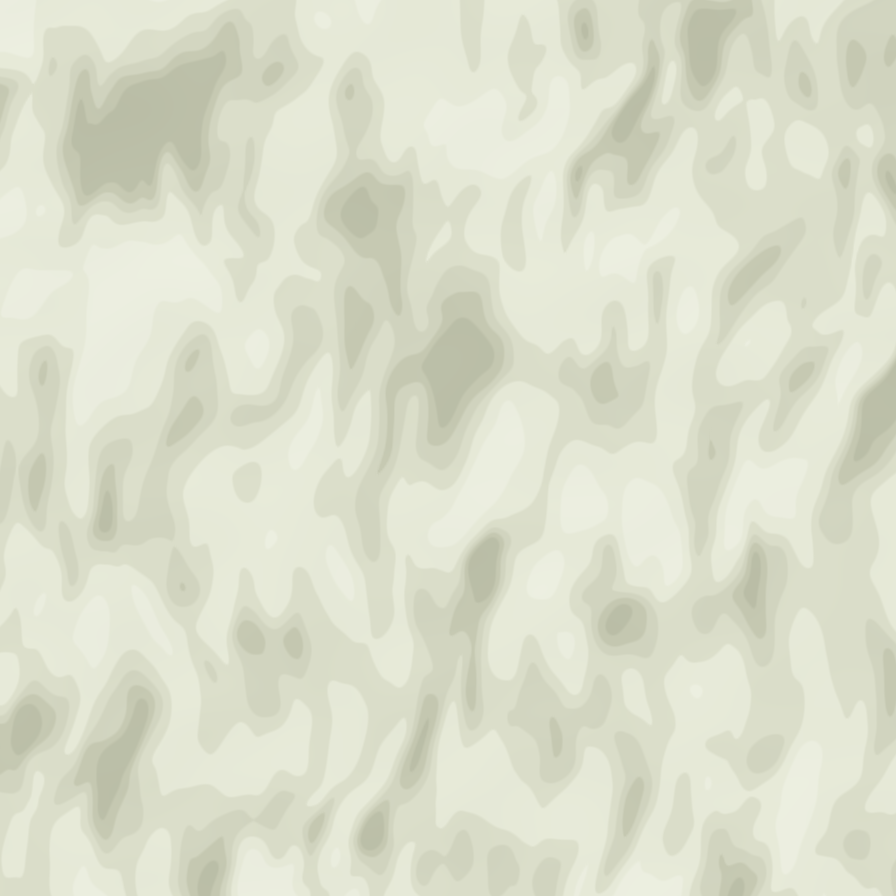
Write a WebGL 2 fragment shader that draws this texture.

```glsl
#version 300 es
precision highp float;
// Pale sage relief: vertical streaks and slanted strokes in stepped contour tones.
uniform vec2 u_resolution;
out vec4 outColor;

const float EDGE_WIDTH = 0.003;

float hash(vec2 p) {
  return fract(sin(dot(p, vec2(127.1, 311.7))) * 43758.5453);
}

// Dot product of a random unit gradient with the offset from its lattice corner
float cornerSlope(vec2 cell, vec2 offset) {
  float angle = 6.2832 * hash(cell);
  return dot(vec2(cos(angle), sin(angle)), offset);
}

float gradientNoise(vec2 p) {
  vec2 cell = floor(p);
  vec2 f = p - cell;
  vec2 w = f * f * f * (f * (f * 6.0 - 15.0) + 10.0);
  vec2 dx = vec2(1.0, 0.0);
  vec2 dy = vec2(0.0, 1.0);
  float low = mix(cornerSlope(cell, f), cornerSlope(cell + dx, f - dx), w.x);
  float high = mix(cornerSlope(cell + dy, f - dy), cornerSlope(cell + 1.0, f - 1.0), w.x);
  return mix(low, high, w.y);
}

// Noise with its own frequency per axis, lean and seed
float leaningNoise(vec2 p, vec2 frequency, float lean, float seed) {
  p.x -= lean * p.y;
  return gradientNoise(p * frequency + seed * vec2(17.3, 9.7));
}

// Bend the plane so that streaks and strokes wander
vec2 warp(vec2 p) {
  vec2 wide = vec2(leaningNoise(p, vec2(4.0), 0.0, 1.0),
                   leaningNoise(p, vec2(5.0), 0.0, 2.0));
  vec2 fine = vec2(leaningNoise(p, vec2(19.0, 15.0), 0.0, 3.0),
                   leaningNoise(p, vec2(17.0, 21.0), 0.0, 4.0));
  return p + 0.06 * wide + 0.014 * fine;
}

// Depth of the relief: bold strokes at upper left, thin streaks elsewhere
float reliefDepth(vec2 p) {
  float bold = 1.0 - smoothstep(0.1, 0.6, distance(p, vec2(0.1, 0.9)));
  vec2 q = warp(p);
  float streaks = leaningNoise(q, vec2(17.0, 7.0), 0.08, 5.0);
  float strokes = leaningNoise(q, vec2(7.0, 5.0), 0.6, 6.0);
  float bands = leaningNoise(q, vec2(3.0, 8.0), 0.0, 7.0);
  float flecks = leaningNoise(q, vec2(28.0, 14.0), 0.15, 8.0);
  float calm = 1.0 + 1.2 * leaningNoise(p, vec2(4.0, 5.0), 0.0, 9.0);
  return calm * mix(0.78, 0.4, bold) * streaks
       + mix(0.38, 0.85, bold) * strokes
       + 0.38 * bands
       + calm * 0.3 * flecks;
}

// Move to the next tone above a threshold, with a soft edge
vec3 stepTone(vec3 below, vec3 above, float depth, float threshold, float soft) {
  return mix(below, above, smoothstep(threshold - soft, threshold + soft, depth));
}

void main() {
  vec2 p = gl_FragCoord.xy / u_resolution;
  float depth = reliefDepth(p);
  float soft = max(fwidth(depth) * u_resolution.y * EDGE_WIDTH * 0.5, 0.0005);

  // Six tones from highlight to deepest shade
  vec3 color = vec3(0.922, 0.932, 0.875);
  color = stepTone(color, vec3(0.902, 0.914, 0.845), depth, -0.29, soft);
  color = stepTone(color, vec3(0.857, 0.869, 0.790), depth, -0.03, soft);
  color = stepTone(color, vec3(0.820, 0.832, 0.750), depth, 0.14, soft);
  color = stepTone(color, vec3(0.773, 0.785, 0.695), depth, 0.27, soft);
  color = stepTone(color, vec3(0.733, 0.747, 0.657), depth, 0.39, soft);

  // Faint drift of brightness within the tones
  color += 0.012 * leaningNoise(p, vec2(9.0, 12.0), 0.3, 10.0);
  outColor = vec4(color, 1.0);
}
```
